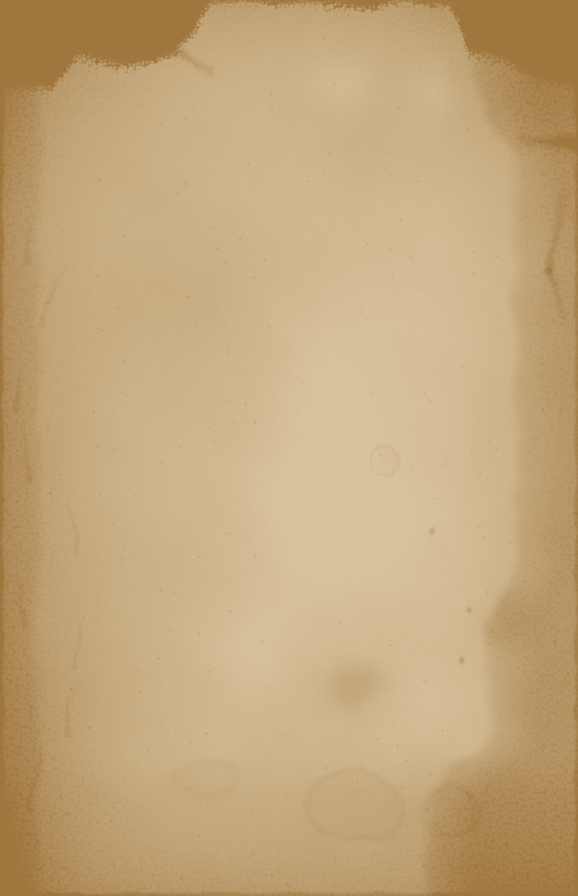
Reproduce this texture procedurally as a Shadertoy shader.

```glsl
// Aged parchment: one "age" value runs from pale centre to brown rim.
// Soft blobs, wavy stained borders, tide marks and creases add to it;
// layered sines bend the borders and cellular noise gives grain and flecks.

const vec2 SHEET = vec2(0.6445, 1.0);
const vec3 PALE = vec3(0.845, 0.760, 0.615);
const vec3 BROWN = vec3(0.625, 0.465, 0.245);

vec2 hash2(vec2 p) {
    return fract(sin(vec2(dot(p, vec2(127.1, 311.7)),
                          dot(p, vec2(269.5, 183.3)))) * 43758.5);
}

// Layered sines, each octave turned and finer
float waves(vec2 p) {
    float sum = 0.0, amp = 0.5;
    for (int i = 0; i < 5; i++) {
        sum += amp * sin(p.x + 1.4 * sin(p.y * 1.2));
        p = mat2(0.8, 0.6, -0.6, 0.8) * p * 1.9 + 3.1;
        amp *= 0.55;
    }
    return sum;
}

// Distance to the nearest scattered point, and that cell's random value
vec2 cellular(vec2 p) {
    vec2 cell = floor(p), best = vec2(9.0, 0.0);
    for (int j = -1; j <= 1; j++)
    for (int i = -1; i <= 1; i++) {
        vec2 id = cell + vec2(i, j);
        float d = length(id + hash2(id) - p);
        if (d < best.x) best = vec2(d, hash2(id + 7.3).x);
    }
    return best;
}

float blob(vec2 p, vec2 centre, vec2 size) {
    vec2 d = (p - centre) / size;
    return exp(-dot(d, d));
}

// Dried puddle: faint fill with a darker rim
float tideMark(vec2 p, vec2 centre, vec2 radius, float rim) {
    float d = (length((p - centre) / radius) - 1.0) * radius.y;
    float fill = 1.0 - smoothstep(-0.006, 0.003, d);
    return 0.45 * fill + exp(-d * d / (rim * rim));
}

float crease(vec2 p, vec2 a, vec2 b, float width) {
    vec2 ab = b - a;
    float t = clamp(dot(p - a, ab) / dot(ab, ab), 0.0, 1.0);
    float d = length(p - a - ab * t) / width;
    return exp(-d * d) * (1.0 - 0.6 * t);
}

// Browning that creeps in from the four sides
float rimAge(vec2 p, vec2 w) {
    float left = 0.48 * exp(-p.x / 0.065)
               + 0.11 * (1.0 - smoothstep(0.036, 0.054, w.x))
               + 0.16 * blob(w, vec2(0.04, 0.19), vec2(0.09, 0.24));
    float border = 0.575 - 0.040 * smoothstep(0.81, 0.89, w.y)
                 - 0.032 * (1.0 - smoothstep(0.29, 0.38, w.y))
                 - 0.070 * (1.0 - smoothstep(0.11, 0.19, w.y));
    float s = w.x - border;
    float right = 0.04 * smoothstep(-0.10, 0.0, s)
                + 0.20 * smoothstep(-0.008, 0.014, s)
                + 0.20 * smoothstep(0.0, 0.07, s);
    float bottom = 0.32 * exp(-p.y / 0.07)
                 + 0.09 * (1.0 - smoothstep(0.10, 0.17, w.y));
    float top = 0.32 * exp((p.y - 1.0) / 0.05)
              + 0.28 * blob(p, vec2(0.0, 1.0), vec2(0.20, 0.15))
              + 0.34 * blob(p, vec2(0.645, 1.0), vec2(0.16, 0.17));
    return left + right + bottom + top;
}

// Flat dark stain hanging from the two upper corners
float cornerStain(vec2 w, float grain) {
    float depth = 0.098 - 0.030 * smoothstep(0.060, 0.085, w.x)
                - 0.062 * smoothstep(0.165, 0.245, w.x)
                + 0.058 * smoothstep(0.495, 0.535, w.x)
                + 0.032 * smoothstep(0.545, 0.630, w.x);
    float d = depth - (1.0 - w.y) + 0.012 * grain;
    return smoothstep(-0.006, 0.005, d);
}

void mainImage(out vec4 fragColor, in vec2 fragCoord) {
    vec2 p = fragCoord / iResolution.xy * SHEET;
    vec2 w = p + 0.009 * vec2(waves(p * 24.0), waves(p.yx * 24.0 + 5.0));
    vec2 fine = p + 0.003 * vec2(waves(p * 90.0), waves(p.yx * 90.0 + 2.0));
    float grain = cellular(p * 260.0).x - 0.45;

    // Sheet, pale centre and cloudy patches
    float age = 0.155 + 0.035 * waves(p * 13.0) + rimAge(p, w);
    age -= 0.16 * blob(w, vec2(0.380, 0.53), vec2(0.075, 0.17));
    age -= 0.12 * blob(w, vec2(0.375, 0.41), vec2(0.110, 0.09));
    age -= 0.13 * blob(w, vec2(0.285, 0.28), vec2(0.055, 0.07));
    age -= 0.07 * blob(w, vec2(0.500, 0.55), vec2(0.070, 0.32));
    age -= 0.13 * blob(w, vec2(0.483, 0.90), vec2(0.030, 0.035));
    age -= 0.09 * blob(w, vec2(0.380, 0.91), vec2(0.035, 0.030));
    age -= 0.10 * blob(w, vec2(0.490, 0.20), vec2(0.060, 0.06));
    age += 0.07 * blob(w, vec2(0.200, 0.66), vec2(0.130, 0.10));
    age += 0.07 * blob(w, vec2(0.410, 0.82), vec2(0.060, 0.06));
    age += 0.23 * blob(w, vec2(0.393, 0.235), vec2(0.034, 0.022));
    age += 0.16 * blob(w, vec2(0.570, 0.305), vec2(0.030, 0.035));

    // Puddles along the foot and one small ring
    age += 0.08 * tideMark(w, vec2(0.395, 0.100), vec2(0.050, 0.042), 0.004);
    age += 0.07 * tideMark(w, vec2(0.503, 0.098), vec2(0.036, 0.026), 0.004);
    age += 0.06 * tideMark(w, vec2(0.228, 0.133), vec2(0.034, 0.020), 0.004);
    age += 0.11 * tideMark(fine, vec2(0.429, 0.486), vec2(0.016, 0.019), 0.0025);

    // Creases at the sides and the torn top corners
    age += 0.40 * crease(fine, vec2(0.185, 0.950), vec2(0.235, 0.918), 0.005);
    age += 0.30 * crease(fine, vec2(0.195, 0.938), vec2(0.130, 0.928), 0.003);
    age += 0.35 * crease(fine, vec2(0.640, 0.840), vec2(0.585, 0.845), 0.007);
    age += 0.25 * crease(fine, vec2(0.611, 0.698), vec2(0.628, 0.780), 0.005);
    age += 0.22 * crease(fine, vec2(0.611, 0.700), vec2(0.630, 0.645), 0.004);
    for (int i = 0; i < 9; i++) {
        vec2 r = hash2(vec2(float(i), 4.0));
        vec2 a = vec2(0.008 + 0.085 * r.x, 0.08 + 0.075 * float(i) + 0.04 * r.y);
        age += 0.13 * crease(w, a, a + vec2(0.03 * r.y - 0.01, 0.055), 0.003);
    }

    // Flecks, grain and worn outline
    vec2 speck = cellular(p * 42.0);
    age += 0.16 * step(0.80, speck.y) * (1.0 - smoothstep(0.03, 0.09, speck.x));
    age += 0.40 * blob(p, vec2(0.482, 0.407), vec2(0.003, 0.004));
    age += 0.40 * blob(p, vec2(0.523, 0.319), vec2(0.003));
    age += 0.40 * blob(p, vec2(0.515, 0.263), vec2(0.003, 0.004));
    age += grain * (0.05 + 0.16 * smoothstep(0.2, 0.8, age));
    vec2 inset = min(p, SHEET - p);
    age += 0.25 * (1.0 - smoothstep(0.001, 0.006, min(inset.x, inset.y) + 0.002 * waves(p * 70.0)));
    age = mix(age, 1.0, cornerStain(w, grain));

    fragColor = vec4(mix(PALE, BROWN, clamp(age, 0.0, 1.0)), 1.0);
}
```
